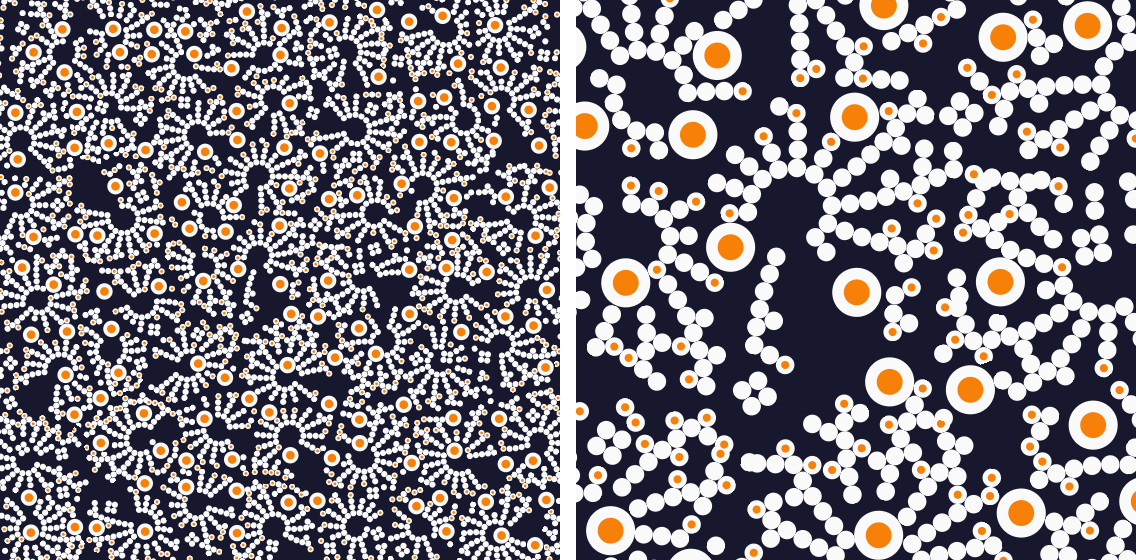
Left, the full canvas; right, a detail of the centre.
Write a WebGL 1 fragment shader that draws this pattern.

```glsl
precision highp float;
// Beaded coral: curled spines with forked teeth of white beads, among ringed discs and small flowers.
uniform vec2 u_resolution;

const vec3 NAVY = vec3(0.09, 0.09, 0.18);
const vec3 WHITE = vec3(0.98);
const vec3 ORANGE = vec3(0.97, 0.50, 0.03);

const float BEAD_STEP = 0.0109;
const float BEAD_RADIUS = 0.0055;
const float BEAD_ROOM = 0.0050;
const float EYE_RADIUS = 0.0024;
const float EYE_SHARE = 0.5;
const float DISC_RADIUS = 0.0146;
const float YOLK_RADIUS = 0.0077;
const float DISC_SHARE = 0.74;
const float CORAL_CELLS = 7.0;
const float ORNAMENT_CELLS = 13.0;
const float CORAL_JITTER = 0.6;
const float ORNAMENT_JITTER = 0.58;
const float TAU = 6.28319;
const vec2 NOWHERE = vec2(9.0);

vec2 hash22(vec2 p) {
  vec3 q = fract(p.xyx * vec3(0.1031, 0.1030, 0.0973));
  q += dot(q, q.yzx + 33.33);
  return fract((q.xx + q.yz) * q.zy);
}

mat2 rotation(float a) {
  float c = cos(a), s = sin(a);
  return mat2(c, s, -s, c);
}

float coverage(float dist, float pixel) {
  return clamp(0.5 - dist / pixel, 0.0, 1.0);
}

vec2 scatterPoint(vec2 id, float cells, float jitter) {
  return (id + 0.5 + jitter * (hash22(id + cells * 5.0) - 0.5)) / cells;
}

// Nearest scattered point (xy) and its cell (zw).
vec4 nearestPoint(vec2 p, float cells, float jitter) {
  vec4 best = vec4(NOWHERE * 9.0, 0.0, 0.0);
  for (int y = -1; y <= 1; y++)
    for (int x = -1; x <= 1; x++) {
      vec2 id = floor(p * cells) + vec2(x, y);
      vec2 s = scatterPoint(id, cells, jitter);
      if (distance(p, s) < distance(p, best.xy)) best = vec4(s, id);
    }
  return best;
}

// Room around p: distance to the coral's Voronoi border and to the ornaments.
float clearance(vec2 p, vec2 owner) {
  vec2 ornament = nearestPoint(p, ORNAMENT_CELLS, ORNAMENT_JITTER).xy;
  float room = distance(p, ornament) - DISC_RADIUS;
  for (int y = -1; y <= 1; y++)
    for (int x = -1; x <= 1; x++) {
      vec2 s = scatterPoint(floor(p * CORAL_CELLS) + vec2(x, y), CORAL_CELLS, CORAL_JITTER);
      vec2 away = owner - s;
      if (length(away) > 0.0001) room = min(room, dot(p - 0.5 * (s + owner), normalize(away)));
    }
  return room;
}

// best holds the nearest bead (xy) and the bead after it (zw).
void keepNearest(vec2 p, vec2 bead, vec2 next, inout vec4 best) {
  vec2 a = p - bead, b = p - best.xy;
  if (dot(a, a) < dot(b, b)) best = vec4(bead, next);
}

void addTwig(vec2 p, vec2 pos, vec2 stride, float count, inout vec4 best) {
  for (int i = 1; i <= 3; i++) {
    if (float(i) > count) break;
    pos += stride;
    keepNearest(p, pos, float(i) < count ? pos + stride : NOWHERE, best);
  }
}

// A bent chain with twigs on alternating sides, longer further out.
void addTooth(vec2 p, vec2 pos, vec2 stride, float bend, float count, inout vec4 best) {
  mat2 turn = rotation(bend), forkLeft = rotation(1.06), forkRight = rotation(-1.06);
  for (int i = 0; i < 9; i++) {
    if (float(i) >= count) break;
    pos += stride;
    stride = turn * stride;
    bool last = float(i) + 1.0 >= count;
    keepNearest(p, pos, last ? NOWHERE : pos + stride, best);
    if (!last && i > 1) {
      vec2 fork = mod(float(i), 2.0) < 0.5 ? forkLeft * stride : forkRight * stride;
      addTwig(p, pos, fork, floor(0.5 * float(i)), best);
    }
  }
}

// A widening curl of beads, each growing a tooth.
vec4 nearestBead(vec2 p, vec2 seed, vec2 id) {
  vec4 best = vec4(NOWHERE, NOWHERE);
  vec2 h = hash22(id + 71.0), g = hash22(id + 133.0);
  float hand = h.x < 0.5 ? -1.0 : 1.0;
  float angle = TAU * h.y;
  float radius = mix(0.019, 0.022, g.x);
  float bend = hand * mix(-0.05, 0.14, g.y);
  for (int k = 0; k < 13; k++) {
    vec2 outward = vec2(cos(angle), sin(angle));
    vec2 bead = seed + radius * outward;
    angle += hand * BEAD_STEP / radius;
    radius += 0.0008;
    vec2 next = seed + radius * vec2(cos(angle), sin(angle));
    keepNearest(p, bead, k < 12 ? next : bead, best);
    float count = 6.0 + floor(4.0 * hash22(id + float(k) * 3.7).x);
    addTooth(p, bead, BEAD_STEP * outward, bend, count, best);
  }
  return best;
}

float flowerDistance(vec2 q, float spin) {
  float d = 1.0;
  for (int i = 0; i < 4; i++) {
    float a = TAU * (float(i) / 4.0 + spin);
    d = min(d, length(q - 0.0078 * vec2(cos(a), sin(a))));
  }
  return d - BEAD_RADIUS;
}

void main() {
  vec2 p = gl_FragCoord.xy / u_resolution.y;
  float pixel = 1.0 / u_resolution.y;
  float white = 0.0, orange = 0.0;

  // Beads, some with an orange eye where a chain ends.
  vec4 coral = nearestPoint(p, CORAL_CELLS, CORAL_JITTER);
  vec4 bead = nearestBead(p, coral.xy, coral.zw);
  float d = distance(p, bead.xy);
  if (d < BEAD_RADIUS + pixel && clearance(bead.xy, coral.xy) > BEAD_ROOM) {
    white = coverage(d - BEAD_RADIUS, pixel);
    bool eyed = hash22(floor(bead.xy * 900.0)).x < EYE_SHARE;
    if (eyed && clearance(bead.zw, coral.xy) <= BEAD_ROOM) orange = coverage(d - EYE_RADIUS, pixel);
  }

  // Ringed discs and flowers.
  vec4 ornament = nearestPoint(p, ORNAMENT_CELLS, ORNAMENT_JITTER);
  vec2 q = p - ornament.xy;
  vec2 kind = hash22(ornament.zw + 211.0);
  if (kind.x < DISC_SHARE) {
    white = max(white, coverage(length(q) - DISC_RADIUS, pixel));
    orange = max(orange, coverage(length(q) - YOLK_RADIUS, pixel));
  } else {
    white = max(white, coverage(flowerDistance(q, kind.y), pixel));
  }

  gl_FragColor = vec4(mix(mix(NAVY, WHITE, white), ORANGE, orange), 1.0);
}
```
